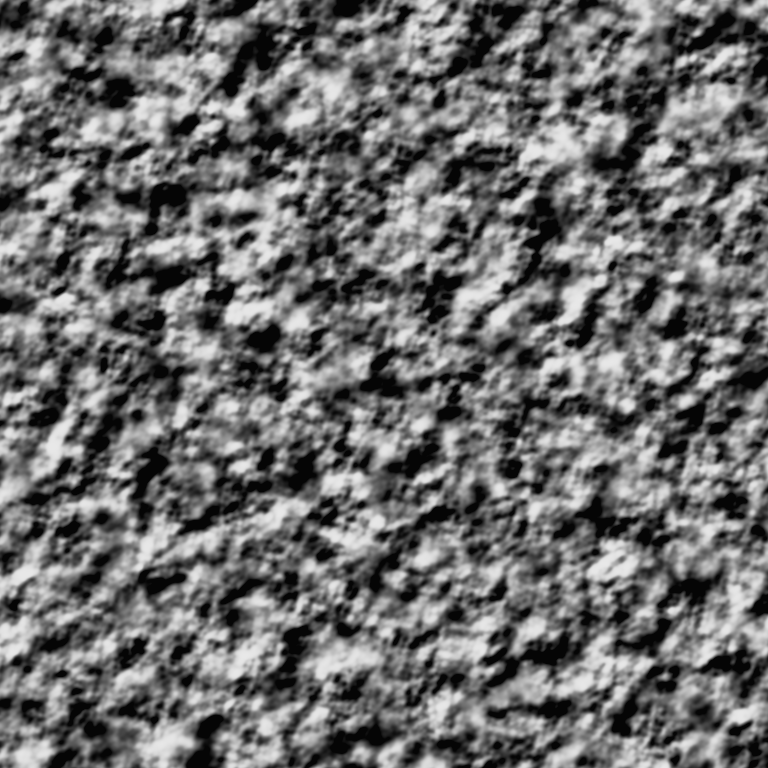
This texture is drawn by a WebGL 2 fragment shader. Its source:

```glsl
#version 300 es
precision highp float;
// Rough grey stone under raking light from the upper left.
// A height field of rotated gradient noise octaves is differenced along the
// light direction, mottled with round blotches and toned into soft extremes.

uniform vec2 u_resolution;
out vec4 fragColor;

float hash(vec2 cell) {
    return fract(sin(dot(cell, vec2(127.1, 311.7))) * 43758.5453);
}

// Slope of one lattice corner, applied to the offset from that corner
float cornerRamp(vec2 cell, vec2 offset) {
    float angle = 6.28318 * hash(cell);
    return dot(vec2(cos(angle), sin(angle)), offset);
}

float gradientNoise(vec2 p) {
    vec2 cell = floor(p);
    vec2 f = p - cell;
    vec2 w = f * f * f * (f * (f * 6.0 - 15.0) + 10.0);
    vec2 e = vec2(1.0, 0.0);
    float low = mix(cornerRamp(cell, f), cornerRamp(cell + e.xy, f - e.xy), w.x);
    float high = mix(cornerRamp(cell + e.yx, f - e.yx), cornerRamp(cell + e.xx, f - e.xx), w.x);
    return mix(low, high, w.y);
}

// Sum of four octaves, each turned and twice as fine as the one before
float octaves(vec2 p, float frequency, vec4 strength) {
    mat2 turn = mat2(0.8, 0.6, -0.6, 0.8);
    float total = 0.0;
    for (int i = 0; i < 4; i++) {
        p = turn * p;
        total += strength[i] * gradientNoise(p * frequency + float(i) * 17.3);
        frequency *= 2.0;
    }
    return total;
}

// Height of the surface; steepness sets how strongly each octave shades
float surfaceHeight(vec2 p, float roughness) {
    vec4 steepness = vec4(0.65, 0.85, 0.75 * roughness, 0.4 * roughness);
    return octaves(p, 14.0, steepness / vec4(14.0, 28.0, 56.0, 112.0));
}

void main() {
    vec2 p = gl_FragCoord.xy / u_resolution.y;
    vec2 light = normalize(vec2(-0.55, 0.83));

    // Some patches are smoother than others
    float roughness = clamp(1.0 + 1.3 * gradientNoise(p * 17.0 + 41.0), 0.5, 1.5);

    // Slope towards the light
    float reach = 0.002;
    float slope = (surfaceHeight(p - light * reach, roughness)
                 - surfaceHeight(p + light * reach, roughness)) / (2.0 * reach);

    // Round pits and bumps without direction
    float blotches = octaves(p + 5.7, 11.0, vec4(0.42, 0.5, 0.5, 0.15));

    // Black shadows, softly limited highlights
    float tone = 0.43 + 0.26 * slope + blotches;
    float highlight = max(tone - 0.66, 0.0);
    tone = min(tone, 0.66) + 0.25 * tanh(highlight / 0.27);
    fragColor = vec4(vec3(max(tone, 0.02)), 1.0);
}
```
